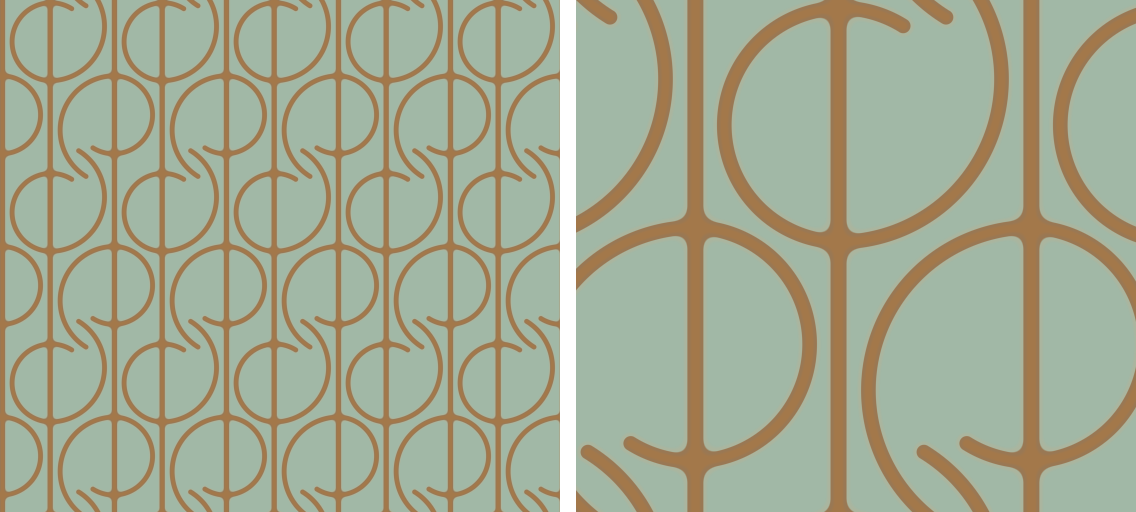
Left, the full canvas; right, a detail of the centre.
Give the GLSL for this pattern, as a WebGL 2 fragment shader.

```glsl
#version 300 es
precision highp float;
// Interlocking bronze hooks on vertical rods, over a sage green ground.

// Lengths are in column widths.
#define COLUMNS 5.0
#define ROW_HEIGHT 1.5234
#define MOTIF_CENTRE vec2(0.448, 1.152)
#define PIVOT vec2(0.287, 0.4355)
#define SMALL_RADIUS 0.348
#define LARGE_RADIUS 0.485
#define ARC_HALF_WIDTH 0.0218
#define ROD_HALF_WIDTH 0.0238
#define FILLET 0.045
#define BLEED 0.015

uniform vec2 u_resolution;
out vec4 fragColor;

const vec3 GROUND = vec3(0.63, 0.72, 0.65);
const vec3 GROUND_RIM = vec3(0.67, 0.71, 0.62);
const vec3 BRONZE = vec3(0.64, 0.47, 0.29);
const vec3 BRONZE_RIM = vec3(0.60, 0.47, 0.33);

// Distance to a circular arc spanning two angles, in degrees.
float arcDistance(vec2 p, float radius, float startDeg, float endDeg) {
    float middle = radians(0.5 * (startDeg + endDeg));
    float halfSpan = radians(0.5 * (endDeg - startDeg));
    vec2 axis = vec2(cos(middle), sin(middle));
    vec2 q = vec2(dot(p, axis), abs(axis.x * p.y - axis.y * p.x));
    vec2 tip = radius * vec2(cos(halfSpan), sin(halfSpan));
    return atan(q.y, q.x) > halfSpan ? length(q - tip) : abs(length(q) - radius);
}

// Polynomial smooth minimum, which fillets the joins.
float smoothMin(float a, float b, float k) {
    float h = max(k - abs(a - b), 0.0) / k;
    return min(a, b) - 0.25 * k * h * h;
}

// Wrap into one cell, centred on the bounds of the motif.
vec2 wrapCell(vec2 p) {
    vec2 period = vec2(1.0, ROW_HEIGHT);
    vec2 middle = vec2(0.07, 0.125);
    return mod(p - middle + 0.5 * period, period) - 0.5 * period + middle;
}

// A small bowl and a large hook meeting at the foot of a rod.
float motifDistance(vec2 p) {
    vec2 q = wrapCell(p);
    float bowl = arcDistance(q - vec2(0.008, 0.0), SMALL_RADIUS, 58.0, 270.0);
    vec2 hookCentre = vec2(0.0, LARGE_RADIUS - SMALL_RADIUS);
    float hook = arcDistance(q - hookCentre, LARGE_RADIUS, -90.0, 58.4);
    float curves = min(bowl, hook) - ARC_HALF_WIDTH;
    float rod = abs(q.x) - ROD_HALF_WIDTH;
    return smoothMin(curves, rod, FILLET);
}

void main() {
    float pixel = COLUMNS / u_resolution.x;
    vec2 p = gl_FragCoord.xy * pixel - MOTIF_CENTRE;

    // Each motif pairs with a copy turned by half a revolution.
    float d = min(motifDistance(p), motifDistance(2.0 * PIVOT - p));

    // Soft colour bleed on both sides of the edge.
    vec3 ground = mix(GROUND_RIM, GROUND, smoothstep(0.3 * BLEED, BLEED, d));
    vec3 bronze = mix(BRONZE, BRONZE_RIM, smoothstep(-BLEED, -0.3 * BLEED, d));
    float edge = 0.7 * pixel;
    fragColor = vec4(mix(bronze, ground, smoothstep(-edge, edge, d)), 1.0);
}
```
